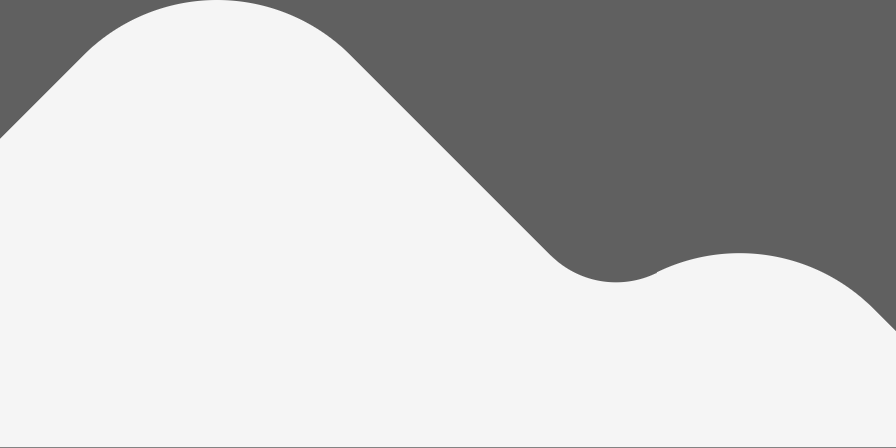
Give the GLSL for this background, as a WebGL 2 fragment shader.

```glsl
#version 300 es
precision highp float;
// Pale rolling hills with straight flanks and round crests on a dark grey ground.

uniform vec2 u_resolution;
out vec4 fragColor;

const vec3 DARK = vec3(0.376);
const vec3 PALE = vec3(0.961);
const float DIAGONAL = 0.70710678;

// Lengths are in canvas heights, with the origin at the lower left.
const vec2 TALL_CREST = vec2(0.4844, 1.0);
const vec2 DIP = vec2(1.375, 0.3698);
const vec2 LOW_CREST = vec2(1.651, 0.4349);
const float CREST_RADIUS = 0.4219;
const float DIP_RADIUS = 0.2063;
const float BASE_LINE = 0.0017;

// Drop from the top of an arc that runs on into 45 degree flanks.
float arcDrop(float dx, float radius) {
    float d = abs(dx);
    float arcEnd = radius * DIAGONAL;
    float a = min(d, arcEnd);
    return radius - sqrt(radius * radius - a * a) + max(d - arcEnd, 0.0);
}

// Height of the ridge: tall crest, dip, then low crest, joined at tangents.
float ridgeHeight(float x) {
    float slopeJoin = DIP.x - DIP_RADIUS * DIAGONAL;
    float crestJoin = mix(DIP.x, LOW_CREST.x, DIP_RADIUS / (DIP_RADIUS + CREST_RADIUS));
    if (x < slopeJoin) return TALL_CREST.y - arcDrop(x - TALL_CREST.x, CREST_RADIUS);
    if (x < crestJoin) return DIP.y + arcDrop(x - DIP.x, DIP_RADIUS);
    return LOW_CREST.y - arcDrop(x - LOW_CREST.x, CREST_RADIUS);
}

// Smooth pixel coverage from a signed distance, positive inside.
float coverage(float dist, float pixel) {
    return clamp(dist / pixel + 0.5, 0.0, 1.0);
}

void main() {
    float pixel = 1.0 / u_resolution.y;
    vec2 p = gl_FragCoord.xy * pixel;

    // Divide by the slope length to turn vertical offset into distance.
    float rise = ridgeHeight(p.x + 0.5 * pixel) - ridgeHeight(p.x - 0.5 * pixel);
    float dist = (ridgeHeight(p.x) - p.y) / length(vec2(1.0, rise / pixel));

    // Pale hills, above a fine dark line along the bottom.
    float hill = coverage(dist, pixel) * coverage(p.y - BASE_LINE, pixel);
    fragColor = vec4(mix(DARK, PALE, hill), 1.0);
}
```
